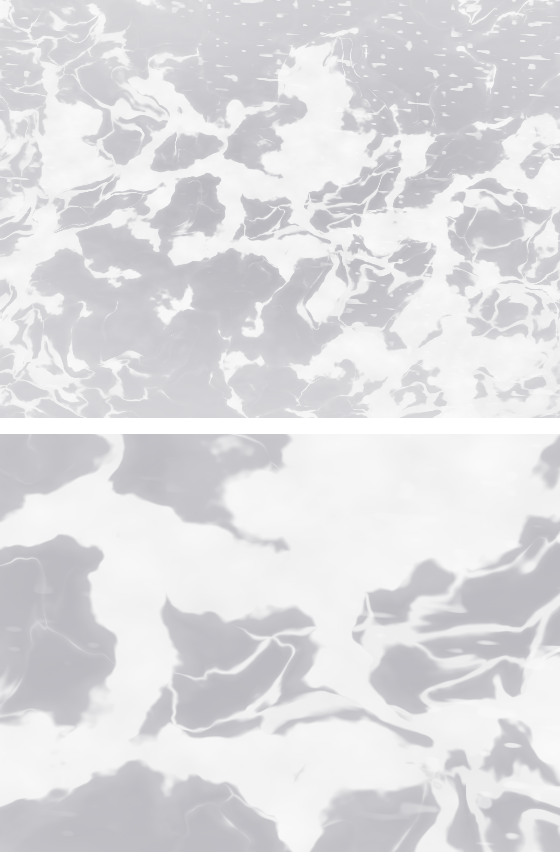
Top, the full canvas; bottom, a detail of the centre.
Give the GLSL for this texture, as a Shadertoy shader.

```glsl
#define NET_SCALE 4.8
#define LACE_SCALE 12.5
#define WARP 0.36
#define NET_WIDTH 0.055
#define LACE_WIDTH 0.0
#define RAGGED 0.62
#define GLINTS 0.75
#define DEEP_WATER vec3(0.738, 0.738, 0.760)
#define PALE_WATER vec3(0.850, 0.850, 0.862)
#define FOAM_WHITE vec3(0.952, 0.952, 0.953)

float hash(vec2 p) {
    vec3 h = fract(vec3(p.xyx) * 0.1031);
    h += dot(h, h.yzx + 33.33);
    return fract((h.x + h.y) * h.z);
}

float noise(vec2 p) {
    vec2 cell = floor(p), f = fract(p);
    f = f * f * (3.0 - 2.0 * f);
    float low = mix(hash(cell), hash(cell + vec2(1, 0)), f.x);
    float high = mix(hash(cell + vec2(0, 1)), hash(cell + vec2(1, 1)), f.x);
    return mix(low, high, f.y);
}

// Layered noise, centred on zero
float fbm(vec2 p) {
    float sum = 0.0, amp = 0.5;
    for (int i = 0; i < 4; i++) {
        sum += amp * (noise(p) - 0.5);
        p = mat2(1.6, 1.2, -1.2, 1.6) * p + 7.3;
        amp *= 0.5;
    }
    return sum;
}

// Gap between the two nearest cell centres: zero along the borders
float cellBorder(vec2 p) {
    vec2 base = floor(p);
    float nearest = 8.0, second = 8.0;
    for (int y = -1; y <= 1; y++)
    for (int x = -1; x <= 1; x++) {
        vec2 cell = base + vec2(x, y);
        vec2 centre = cell + vec2(hash(cell + 11.0), hash(cell + 53.0));
        float d = length(p - centre);
        second = min(second, max(nearest, d));
        nearest = min(nearest, d);
    }
    return second - nearest;
}

void mainImage(out vec4 fragColor, in vec2 fragCoord) {
    vec2 uv = fragCoord / iResolution.xy;
    vec2 p = fragCoord / iResolution.y;

    // Drifting coordinates, drawn out along the rising diagonal
    vec2 q = mat2(0.80, -0.50, 0.36, 1.02) * p + 20.0;
    q += WARP * vec2(fbm(q * 4.0), fbm(q * 4.0 + 17.0));
    q += 0.09 * vec2(fbm(q * 15.0 + 5.0), fbm(q * 15.0 + 31.0));

    // Where the foam gathers, and how torn its rim is
    float nearShore = 0.10 * (0.45 - uv.y);
    float gather = fbm(q * 2.6 + 3.0) + nearShore;
    float scatter = fbm(q * 3.7 + 41.0) + nearShore;
    float ragged = fbm(p * vec2(18.0, 23.0) + 9.0);

    // Broad network and fine lace
    float net = NET_WIDTH + 0.75 * gather + RAGGED * ragged
              - cellBorder(q * NET_SCALE);
    float lace = LACE_WIDTH + 0.85 * scatter + 0.5 * gather
               + 0.8 * RAGGED * ragged - cellBorder(q * LACE_SCALE);
    float foam = smoothstep(-0.025, 0.045, net);
    foam = max(foam, 0.9 * smoothstep(-0.05, 0.08, lace));
    float veil = smoothstep(-0.30, 0.08, max(net, lace - 0.06));

    // Water, paler towards the top, bottom and left
    float rim = length((uv - vec2(0.58, 0.51)) * vec2(0.65, 1.0));
    float haze = 0.85 * smoothstep(0.06, 0.54, rim) + 0.5 * fbm(p * 2.2 + 60.0);
    vec3 color = mix(DEEP_WATER, PALE_WATER, clamp(haze, 0.0, 1.0));
    color += 0.016 * fbm(p * vec2(22.0, 60.0));
    color = mix(color, FOAM_WHITE, 0.24 * veil);

    // Foam with faint mottling
    color = mix(color, FOAM_WHITE + 0.07 * ragged, foam);

    // Short level glints on the ripples
    float ripple = noise(p * vec2(48.0, 125.0) + vec2(0.0, 9.0 * p.x));
    float lit = smoothstep(-0.04, 0.16, fbm(p * 3.2 + 80.0) + 0.16 * (uv.x + uv.y - 1.0));
    color = mix(color, vec3(0.975), GLINTS * lit * smoothstep(0.78, 0.92, ripple));

    fragColor = vec4(clamp(color, 0.0, 1.0), 1.0);
}
```
